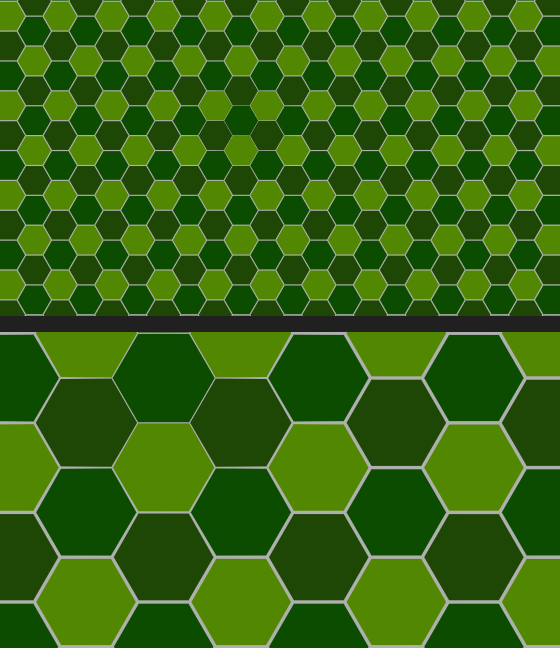
Top, the full canvas; bottom, a detail of the centre.
This pattern is drawn by a Shadertoy shader. Its source:

```glsl
// Flat-topped hexagon tiling in three greens with pale grout that thins around one spot.
#define HEX_HEIGHT 0.0945
#define LINE_WIDTH 0.0034
#define LINE_GROWTH 0.0006
#define THIN_WIDTH 0.0012
#define THIN_CENTRE vec2(-0.123, 0.098)
#define THIN_INNER 0.04
#define THIN_OUTER 0.20
#define LIGHT_GREEN vec3(0.320, 0.530, 0.005)
#define DEEP_GREEN vec3(0.045, 0.300, 0.002)
#define OLIVE_GREEN vec3(0.118, 0.275, 0.015)
#define GROUT vec3(0.68, 0.69, 0.68)

const float ROOT3 = sqrt(3.0);

// Centre of the nearest hexagon, for hexagons of unit height
vec2 hexCentre(vec2 p) {
    vec2 period = vec2(ROOT3, 1.0);
    vec2 even = floor(p / period + 0.5) * period;
    vec2 odd = (floor(p / period) + 0.5) * period;
    vec2 toEven = p - even, toOdd = p - odd;
    return dot(toEven, toEven) < dot(toOdd, toOdd) ? even : odd;
}

// Distance inward from the hexagon's border
float borderDistance(vec2 p) {
    p = abs(p);
    return 0.5 - max(p.y, 0.5 * p.y + 0.5 * ROOT3 * p.x);
}

// Three fills in turn along each lattice axis
vec3 tileColour(vec2 centre) {
    float column = round(centre.x * 2.0 / ROOT3);
    float row = round(centre.y - 0.5 * column);
    float kind = mod(row - column + 0.5, 3.0);
    return kind < 1.0 ? LIGHT_GREEN : kind < 2.0 ? DEEP_GREEN : OLIVE_GREEN;
}

// Grout is narrow at the thin spot and widens slightly far from it
float groutWidth(vec2 uv) {
    float away = distance(uv, THIN_CENTRE);
    float full = LINE_WIDTH + LINE_GROWTH * away;
    return mix(THIN_WIDTH, full, smoothstep(THIN_INNER, THIN_OUTER, away));
}

void mainImage(out vec4 fragColor, in vec2 fragCoord) {
    float pixel = 1.0 / iResolution.y;
    vec2 uv = (fragCoord - 0.5 * iResolution.xy) * pixel;

    // The canvas centre lies on the middle of a slanted edge
    vec2 p = uv / HEX_HEIGHT - vec2(0.25 * ROOT3, 0.25);
    vec2 centre = hexCentre(p);
    float edge = borderDistance(p - centre) * HEX_HEIGHT;

    float grout = clamp((0.5 * groutWidth(uv) - edge) / pixel + 0.5, 0.0, 1.0);
    fragColor = vec4(mix(tileColour(centre), GROUT, grout), 1.0);
}
```
